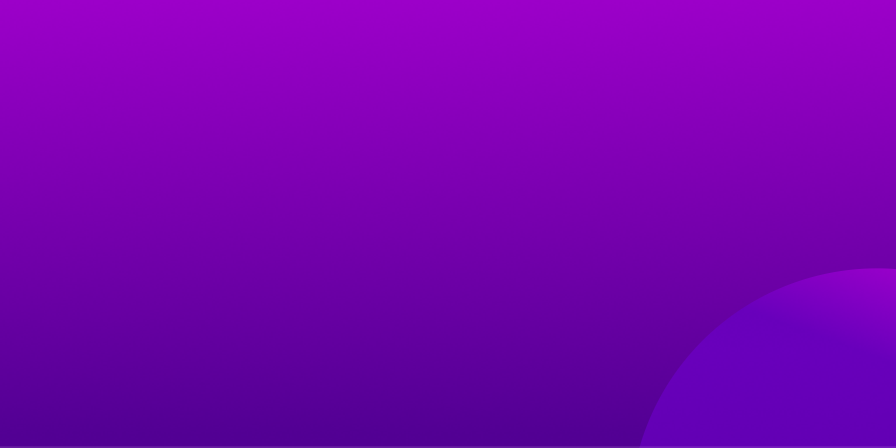
A Shadertoy shader for this background:

```glsl
// Violet vertical gradient with a large glowing disc rising at the lower right.

// Backdrop, from bottom to top
const vec3 SKY_LOW = vec3(0.322, 0.0, 0.578);
const vec3 SKY_HIGH = vec3(0.612, 0.0, 0.788);
const float SKY_START = 0.03;

// Disc, in units of the canvas height
const vec2 DISC_CENTER = vec2(1.958, -0.151);
const float DISC_RADIUS = 0.552;
const vec3 DISC_LOW = vec3(0.385, 0.0, 0.705);
const vec3 DISC_BODY = vec3(0.410, 0.0, 0.735);
const vec3 DISC_GLOW = vec3(0.590, 0.0, 0.790);
const float DISC_SHADE_TOP = 0.22;

// Glow runs along a slanted axis
const vec2 GLOW_AXIS = vec2(0.342, 0.940);
const vec2 GLOW_PEAK = vec2(2.0, 0.395);
const float GLOW_LENGTH = 0.195;

// Faint pale rim along the bottom
const vec3 RIM_COLOR = vec3(0.90, 0.82, 0.95);
const float RIM_HEIGHT = 0.0039;
const float RIM_STRENGTH = 0.15;

// Fine grain that breaks up the gradient bands
const float GRAIN_CELLS = 256.0;
const float GRAIN_STRENGTH = 0.004;

vec3 skyColor(float height) {
    return mix(SKY_LOW, SKY_HIGH, clamp((height - SKY_START) / (1.0 - SKY_START), 0.0, 1.0));
}

vec3 discColor(vec2 p) {
    vec3 body = mix(DISC_LOW, DISC_BODY, clamp(p.y / DISC_SHADE_TOP, 0.0, 1.0));
    float glow = clamp(1.0 + dot(p - GLOW_PEAK, GLOW_AXIS) / GLOW_LENGTH, 0.0, 1.0);
    return mix(body, DISC_GLOW, glow);
}

float hash(vec2 cell) {
    return fract(sin(dot(cell, vec2(12.99, 78.23))) * 43758.5);
}

void mainImage(out vec4 fragColor, in vec2 fragCoord) {
    vec2 p = fragCoord / iResolution.y;
    float pixel = 1.0 / iResolution.y;

    vec3 color = skyColor(p.y);

    // Disc with a smoothed edge
    float edge = length(p - DISC_CENTER) - DISC_RADIUS;
    color = mix(color, discColor(p), clamp(0.5 - edge / pixel, 0.0, 1.0));

    // Grain in the red and blue light only
    float grain = hash(floor(p * GRAIN_CELLS)) - 0.5;
    color += vec3(1.0, 0.0, 1.0) * grain * GRAIN_STRENGTH;

    // Bottom rim, weighted by pixel coverage
    float rim = clamp(0.5 + (RIM_HEIGHT - p.y) / pixel, 0.0, 1.0);
    color = mix(color, RIM_COLOR, rim * RIM_STRENGTH);

    fragColor = vec4(color, 1.0);
}
```
